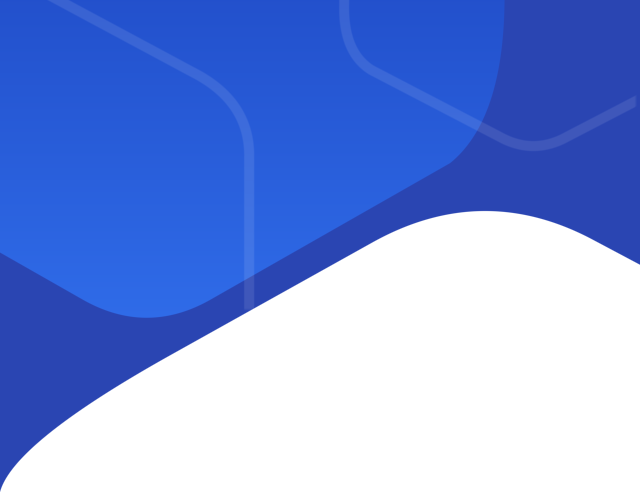
A WebGL 1 fragment shader for this background:

```glsl
precision highp float;
// Blue backdrop with a rounded gradient panel, faint ribbons and a white hill.

uniform vec2 u_resolution;

const vec3 NAVY = vec3(0.163, 0.270, 0.700);
const vec3 PANEL_TOP = vec3(0.135, 0.315, 0.800);
const vec3 PANEL_BOTTOM = vec3(0.184, 0.420, 0.910);
const vec3 WHITE = vec3(1.0);
const float CANVAS_TOP = 0.7695;
const float PANEL_BASE = 0.272;
const float RIBBON_HALF_WIDTH = 0.0078;
const float RIBBON_ALPHA = 0.10;

float cross2(vec2 a, vec2 b) {
  return a.x * b.y - a.y * b.x;
}

// Signed distance estimate to a corner rounded by a parabola from a to c,
// with straight tangent tails beyond both ends; negative inside the corner.
float roundedCorner(vec2 p, vec2 a, vec2 corner, vec2 c) {
  vec2 u = a - corner;
  vec2 v = c - corner;
  vec2 q = p - corner;
  float det = cross2(u, v);
  float s = cross2(q, v) / det;
  float t = cross2(u, q) / det;
  float h = s - t;
  float k = clamp(h, -1.0, 1.0);
  float f = 2.0 * k * h - k * k + 1.0 - 2.0 * (s + t);
  vec2 gradS = vec2(v.y, -v.x) / det;
  vec2 gradT = vec2(-u.y, u.x) / det;
  vec2 grad = 2.0 * (k - 1.0) * gradS - 2.0 * (k + 1.0) * gradT;
  return f / length(grad);
}

// Coverage of the region where the distance is negative.
float fill(float dist, float softness) {
  return 1.0 - smoothstep(-softness, softness, dist);
}

// Coverage of a band along a path, cut off where clipDist is positive.
float ribbon(float pathDist, float clipDist, float softness) {
  float band = fill(abs(pathDist) - RIBBON_HALF_WIDTH, softness);
  return band * fill(clipDist, 2.0 * softness);
}

float panelDistance(vec2 p) {
  float lower = roundedCorner(p, vec2(0.1289, 0.3008), vec2(0.2292, 0.2437), vec2(0.3294, 0.3008));
  float right = roundedCorner(p, vec2(0.6810, 0.4987), vec2(0.7884, 0.5592), vec2(0.7884, 0.7760));
  return max(lower, right);
}

float hillDistance(vec2 p) {
  float foot = roundedCorner(p, vec2(0.0, 0.0), vec2(0.0208, 0.0768), vec2(0.2669, 0.2142));
  float crest = roundedCorner(p, vec2(0.5820, 0.3900), vec2(0.7538, 0.4858), vec2(0.9258, 0.3945));
  return max(foot, crest);
}

float leftRibbonDistance(vec2 p) {
  return roundedCorner(p, vec2(0.3060, 0.6533), vec2(0.3893, 0.6086), vec2(0.3893, 0.5260));
}

float rightRibbonDistance(vec2 p) {
  float bend = roundedCorner(p, vec2(0.5378, 0.7565), vec2(0.5378, 0.6812), vec2(0.5859, 0.6562));
  float dip = roundedCorner(p, vec2(0.7839, 0.5534), vec2(0.8333, 0.5277), vec2(0.8828, 0.5534));
  return max(bend, dip);
}

void main() {
  // One unit is the canvas width.
  vec2 p = gl_FragCoord.xy / u_resolution.x;
  float edge = 0.75 / u_resolution.x;
  float ribbonEdge = max(edge, 0.0015);

  // Panel with a vertical gradient
  float height = clamp((p.y - PANEL_BASE) / (CANVAS_TOP - PANEL_BASE), 0.0, 1.0);
  vec3 panelColor = mix(PANEL_BOTTOM, PANEL_TOP, height);
  vec3 color = mix(NAVY, panelColor, fill(panelDistance(p), edge));

  // Translucent ribbons
  float left = ribbon(leftRibbonDistance(p), 0.285 - p.y, ribbonEdge);
  float right = ribbon(rightRibbonDistance(p), p.x - 0.9935, ribbonEdge);
  color = mix(color, WHITE, RIBBON_ALPHA * max(left, right));

  // White hill
  color = mix(color, WHITE, fill(hillDistance(p), edge));

  gl_FragColor = vec4(color, 1.0);
}
```
